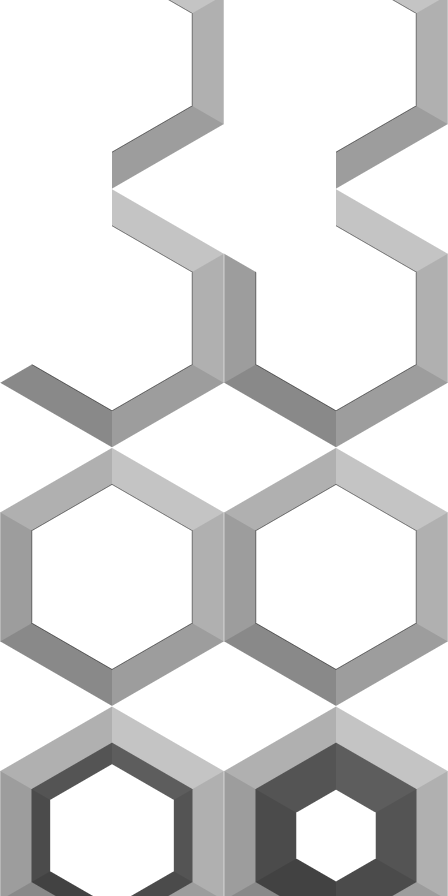
Reproduce this pattern procedurally as a Shadertoy shader.

```glsl
// Antialiased coverage of a signed distance, negative inside
float cover(float dist) {
    return clamp(0.5 - dist * iResolution.x, 0.0, 1.0);
}

float band(float d, float inner, float outer) {
    return cover(d - outer) - cover(d - inner);
}

void mainImage(out vec4 fragColor, in vec2 fragCoord) {
    vec2 uv = fragCoord / iResolution.x;

    // Grid of pointy hexagons, stacked tip to tip
    vec2 cellSize = vec2(0.5, 1.0 / sqrt(3.0));
    vec2 grid = (uv - vec2(0.0, 0.1349)) / cellSize + vec2(0.0, 0.5);
    vec2 cell = floor(grid);
    vec2 p = (fract(grid) - 0.5) * cellSize;

    // Sides drawn clockwise: fewer in the upper rows
    float sides = cell.y < 2.0 ? 6.0 : cell.y < 3.0 ? 4.0 + cell.x : 3.0;

    // Dark lining: deep in the bottom row, a hairline elsewhere
    float rim = 0.1797;
    float lining = cell.y < 1.0 ? mix(0.138, 0.0887, cell.x) : rim - 0.0016;

    float shade = 1.0;
    for (float i = 0.0; i < sides; i++) {
        float angle = radians(60.0 * (1.0 - i));
        vec2 normal = vec2(cos(angle), sin(angle));
        float depth = dot(p, normal);
        float along = abs(dot(p, vec2(-normal.y, normal.x)));

        // Wedge between two spokes, lit from the upper right
        float wedge = cover(along * sqrt(0.75) - depth * 0.5);
        float light = abs(i - 3.0);
        float frame = band(depth, rim, 0.2494) * (0.537 + 0.077 * light - 1.0);
        float dark = band(depth, lining, rim) * (0.26 + 0.035 * light - 1.0);
        shade += wedge * (frame + dark);
    }

    fragColor = vec4(vec3(shade), 1.0);
}
```
